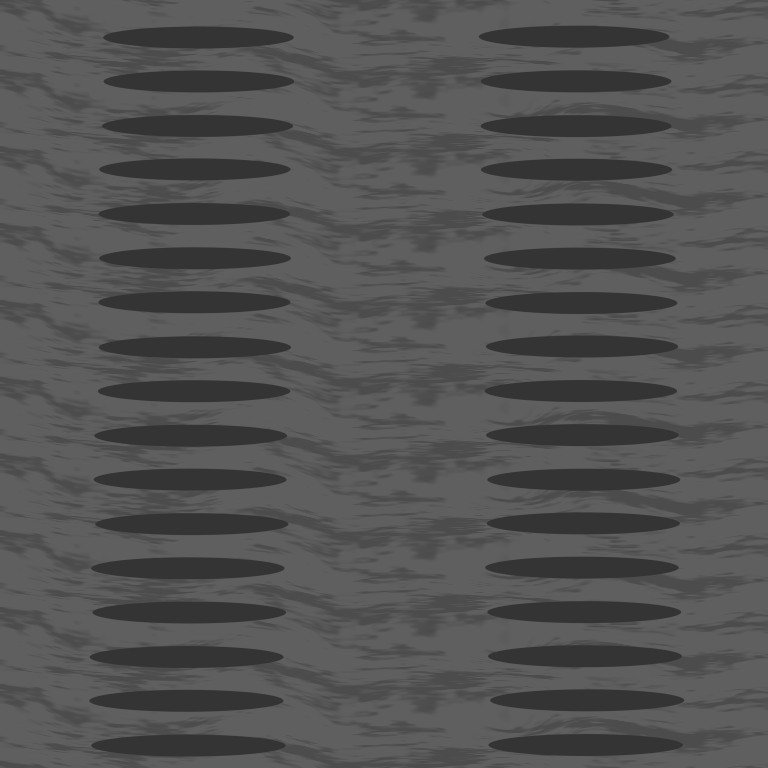
A WebGL 2 fragment shader for this pattern:

```glsl
#version 300 es
precision highp float;
// Two columns of dark flat ellipses stacked on grey, horizontally brushed grain.
// The grain is layered value noise that wraps vertically into repeating bands;
// each ellipse is found from its row and column, then shifted by drift and jitter.

uniform vec2 u_resolution;
out vec4 outColor;

const vec3 GRAIN_LIGHT = vec3(0.372);
const vec3 GRAIN_DARK = vec3(0.298);
const vec3 SLOT_COLOR = vec3(0.203);

const float BANDS = 10.0;        // vertical repeats of the grain
const float LAST_ROW = 16.0;     // 17 rows, counted from the bottom
const float ROW_PITCH = 0.0576;
const float FIRST_ROW_Y = 0.0299;

float hash(vec2 p) {
    return fract(sin(dot(p, vec2(127.1, 311.7))) * 43758.5453);
}

// Value noise whose lattice repeats every wrapRows cells vertically
float wrappedNoise(vec2 p, float wrapRows) {
    vec2 cell = floor(p);
    vec2 f = fract(p);
    f = f * f * (3.0 - 2.0 * f);
    float low = mod(cell.y, wrapRows);
    float high = mod(cell.y + 1.0, wrapRows);
    float bottom = mix(hash(vec2(cell.x, low)), hash(vec2(cell.x + 1.0, low)), f.x);
    float top = mix(hash(vec2(cell.x, high)), hash(vec2(cell.x + 1.0, high)), f.x);
    return mix(bottom, top, f.y);
}

// Stretched octaves, from broad streaks down to fine flecks
float streaks(vec2 p) {
    vec2 cells = vec2(10.0, 6.0);
    float amplitude = 1.0;
    float sum = 0.0;
    float total = 0.0;
    for (int i = 0; i < 4; i++) {
        sum += amplitude * wrappedNoise(p * cells + vec2(float(i) * 37.0, 0.0), cells.y);
        total += amplitude;
        amplitude *= 0.85;
        cells *= 2.0;
    }
    return sum / total;
}

// Soft tilted blotch, once in every band
float smudge(vec2 p, vec2 center, vec2 size, float slope) {
    vec2 d = p - center;
    d.y -= slope * d.x;
    d.y -= floor(d.y + 0.5);
    d /= size;
    return exp(-dot(d, d));
}

vec3 grainColor(vec2 uv) {
    vec2 band = vec2(uv.x, uv.y * BANDS);
    float sway = wrappedNoise(vec2(uv.x * 9.0, band.y * 2.0), 2.0) - 0.5;
    float grain = streaks(band + vec2(0.0, 0.5 * uv.x + 0.45 * sway));
    grain += 0.09 * smudge(band, vec2(0.565, 0.81), vec2(0.06, 0.13), -0.4);
    grain += 0.10 * smudge(band, vec2(0.915, 0.47), vec2(0.035, 0.05), 1.6);
    grain += 0.07 * smudge(band, vec2(0.015, 0.55), vec2(0.05, 0.13), -0.6);
    return mix(GRAIN_LIGHT, GRAIN_DARK, smoothstep(0.46, 0.66, grain));
}

// Approximate signed distance to an ellipse
float ellipseDistance(vec2 d, vec2 radii) {
    float k = length(d / radii);
    return k * (k - 1.0) / max(length(d / (radii * radii)), 0.0001);
}

// Distance to the ellipse in the nearest row of the nearest column
float slotDistance(vec2 uv) {
    float column = step(0.5, uv.x);
    float row = clamp(floor((uv.y - FIRST_ROW_Y) / ROW_PITCH + 0.5), 0.0, LAST_ROW);
    float rise = row / LAST_ROW;
    vec2 jitter = vec2(hash(vec2(row, column + 5.0)), hash(vec2(row, column + 9.0))) - 0.5;
    float drift = mix(mix(0.2435, 0.2575, rise), mix(0.7630, 0.7500, rise), column);
    vec2 center = vec2(drift, FIRST_ROW_Y + row * ROW_PITCH) + jitter * vec2(0.005, 0.0015);
    vec2 radii = vec2(mix(0.1265, 0.1240, rise), 0.0143);
    return ellipseDistance(uv - center, radii);
}

void main() {
    vec2 uv = gl_FragCoord.xy / u_resolution;
    float pixel = 1.0 / min(u_resolution.x, u_resolution.y);
    float slot = 1.0 - smoothstep(-0.7 * pixel, 0.7 * pixel, slotDistance(uv));
    outColor = vec4(mix(grainColor(uv), SLOT_COLOR, slot), 1.0);
}
```
